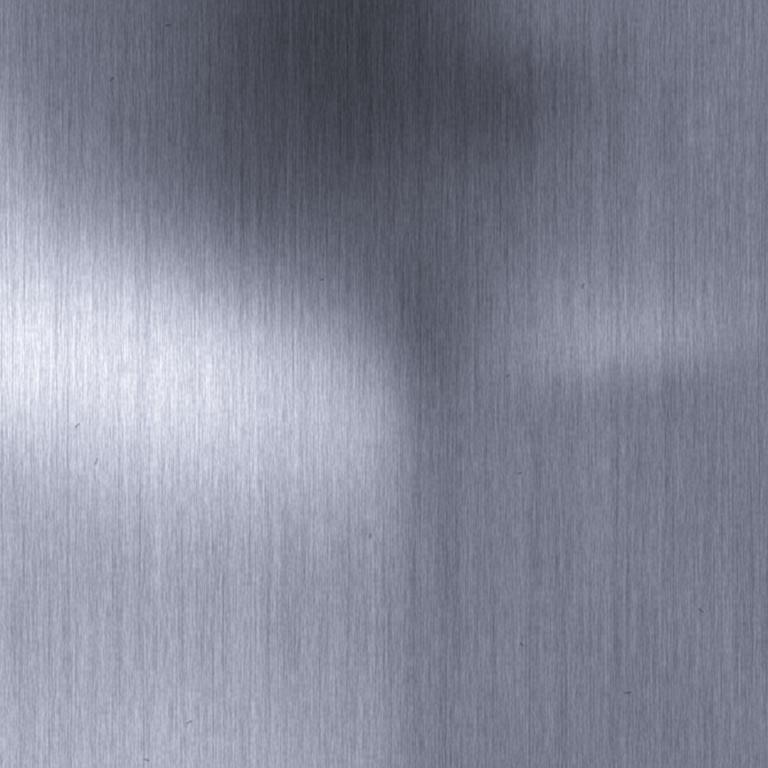
This texture is drawn by a WebGL 2 fragment shader. Its source:

```glsl
#version 300 es
precision highp float;

uniform vec2 u_resolution;
out vec4 outColor;

float hash(vec2 p) {
    uvec2 q = uvec2(ivec2(floor(p))) * uvec2(1597u, 3812u) + uvec2(747u, 289u);
    uint h = (q.x ^ (q.y * 2654u)) * 277803u;
    h = ((h >> 15) ^ h) * 224682u + q.y * 7919u;
    h = ((h >> 13) ^ h) * 326648u;
    h ^= h >> 16;
    return float(h & 65535u) / 65536.0;
}

float cornerSlope(vec2 cell, vec2 offset) {
    float angle = 6.2832 * hash(cell);
    return dot(vec2(cos(angle), sin(angle)), offset);
}

float gradientNoise(vec2 p) {
    vec2 cell = floor(p), f = p - cell;
    vec2 w = f * f * f * (f * (f * 6.0 - 15.0) + 10.0);
    vec2 e = vec2(1, 0);
    float low = mix(cornerSlope(cell, f), cornerSlope(cell + e.xy, f - e.xy), w.x);
    float high = mix(cornerSlope(cell + e.yx, f - e.yx), cornerSlope(cell + e.xx, f - e.xx), w.x);
    return mix(low, high, w.y);
}

float blob(vec2 p, vec2 center, vec2 radius) {
    vec2 d = (p - center) / radius;
    return exp(-dot(d, d));
}

// Soft reflections on the sheet: shadow, broad left glow, faint right glow
float reflections(vec2 p) {
    float depth = 1.0 - p.y;
    float shade = 0.487 - 0.23 * blob(p, vec2(0.45, 0.95), vec2(0.28, 0.3));
    shade -= 0.07 * blob(p, vec2(0.55, 0.57), vec2(0.08, 0.12));
    shade -= 0.05 * blob(p, vec2(0.67, 0.87), vec2(0.1, 0.08));
    shade += 0.05 * blob(p, vec2(0.7, 0.99), vec2(0.09, 0.06));

    float leftSide = 1.0 - 0.45 * smoothstep(0.22, 0.5, p.x) - 0.55 * smoothstep(0.46, 0.57, p.x);
    float rise = smoothstep(-0.12, 0.14, depth - 0.18 - 0.46 * p.x);
    float band = exp(-pow(abs(depth - 0.46 - 0.14 * p.x) / 0.15, 2.0));
    shade += leftSide * rise * (0.15 + 0.25 * band);
    shade += 0.05 * leftSide * smoothstep(0.75, 1.0, depth);
    shade += 0.08 * exp(-p.x / 0.06) * blob(p, vec2(0.0, 0.78), vec2(1.0, 0.2));

    float lowerEdge = smoothstep(-0.05, 0.05, p.y - 0.36 - 0.18 * p.x);
    shade += 0.12 * lowerEdge * blob(p, vec2(0.82, 0.56), vec2(0.17, 0.09));
    return shade;
}

// Vertical brush marks: faint bands, long sparse grooves, short hairs and grain
float brushing(vec2 p, float shade) {
    float wide = gradientNoise(p * vec2(43.0, 1.1) + 11.0);
    float medium = gradientNoise(p * vec2(131.0, 1.9) + 43.0);
    float fine = gradientNoise(p * vec2(287.0, 9.0) + 71.0);
    float hairs = gradientNoise(p * vec2(337.0, 47.0) + 17.0);
    float grain = gradientNoise(p * vec2(311.0, 173.0) + 29.0);
    float grooves = smoothstep(0.2, 0.5, gradientNoise(p * vec2(211.0, 2.3) + 91.0));
    float marks = 0.025 * wide + 0.04 * medium + 0.06 * fine + 0.07 * hairs + 0.055 * grain;
    return marks * (0.3 + 1.1 * shade) - 0.06 * grooves * shade;
}

// Tiny scattered nicks, each a short dark dash
float nicks(vec2 p) {
    float cover = 0.0;
    for (int i = 0; i < 14; i++) {
        float id = float(i);
        vec2 center = vec2(hash(vec2(id, 3.0)), hash(vec2(id, 8.0)));
        float angle = 6.2832 * hash(vec2(id, 13.0));
        vec2 along = vec2(cos(angle), sin(angle));
        float reach = 0.001 + 0.003 * hash(vec2(id, 21.0));
        vec2 d = p - center;
        d -= along * clamp(dot(d, along), -reach, reach);
        cover = max(cover, 1.0 - smoothstep(0.0004, 0.0025, length(d)));
    }
    return cover;
}

void main() {
    vec2 p = gl_FragCoord.xy / u_resolution;
    float shade = reflections(p);
    shade += 0.02 * gradientNoise(p * vec2(6.0, 5.0) + 5.0);
    shade += brushing(p, shade);
    shade *= 1.0 - 0.2 * nicks(p);

    // Cool steel tint, fading in the darkest and brightest parts
    float tint = smoothstep(0.0, 0.5, shade) * (1.0 - 0.6 * smoothstep(0.75, 1.0, shade));
    vec3 color = shade + vec3(-0.018, 0.0, 0.063) * tint;
    outColor = vec4(clamp(color, 0.0, 1.0), 1.0);
}
```
